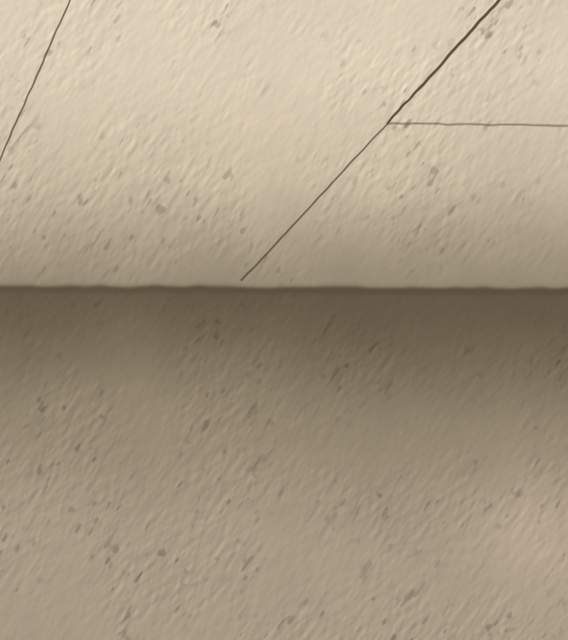
A WebGL 2 fragment shader for this texture:

```glsl
#version 300 es
precision highp float;
// Draws a sunlit plaster slab with thin panel seams above a shaded stucco wall.

uniform vec2 u_resolution;
out vec4 outColor;

// Layout, in units of canvas height
const float EDGE_LEFT = 0.553;
const float EDGE_SLOPE = -0.005;
const vec2 SEAM_TOP = vec2(0.783, 1.003);
const vec2 SEAM_FORK = vec2(0.605, 0.807);
const vec2 SEAM_FOOT = vec2(0.378, 0.562);
const vec2 BRANCH_END = vec2(0.900, 0.804);
const vec2 LEFT_SEAM_TOP = vec2(0.112, 1.005);
const vec2 LEFT_SEAM_END = vec2(-0.004, 0.742);
const vec2 GLOW_CENTER = vec2(0.850, 0.165);

// Surface
const float GRAIN_ANGLE = 0.98;
const vec2 GRAIN_SCALE = vec2(58.0, 135.0);
const float RELIEF = 0.17;
const float PIT_DEPTH = 0.17;
const float MOTTLE = 0.055;

// Colours
const vec3 SLAB_LIGHT = vec3(0.860, 0.800, 0.710);
const vec3 SLAB_MID = vec3(0.775, 0.714, 0.622);
const vec3 SLAB_LOW = vec3(0.585, 0.535, 0.450);
const vec3 WALL_SHADE = vec3(0.395, 0.350, 0.278);
const vec3 WALL_MID = vec3(0.560, 0.508, 0.425);
const vec3 WALL_LIGHT = vec3(0.660, 0.604, 0.522);
const vec3 SEAM_COLOR = vec3(0.300, 0.260, 0.200);
const vec3 CREASE_COLOR = vec3(0.345, 0.305, 0.238);
const vec3 GLOW_COLOR = vec3(0.045, 0.036, 0.040);

float hash(vec2 cell) {
    vec3 q = fract(cell.xyx * vec3(0.1031, 0.1030, 0.0973));
    q += dot(q, q.yzx + 33.33);
    return fract((q.x + q.y) * q.z);
}

float noise(vec2 p) {
    vec2 cell = floor(p), f = fract(p);
    f = f * f * (3.0 - 2.0 * f);
    return mix(mix(hash(cell), hash(cell + vec2(1, 0)), f.x),
               mix(hash(cell + vec2(0, 1)), hash(cell + vec2(1, 1)), f.x), f.y);
}

float fbm(vec2 p) {
    float sum = 0.0, gain = 0.5;
    for (int i = 0; i < 4; i++) {
        sum += gain * noise(p);
        p = mat2(1.6, 1.2, -1.2, 1.6) * p + 17.3;
        gain *= 0.5;
    }
    return sum / 0.9375;
}

// Slanted, stretched plaster height
float plaster(vec2 p) {
    float c = cos(GRAIN_ANGLE), s = sin(GRAIN_ANGLE);
    vec2 q = vec2(c * p.x + s * p.y, c * p.y - s * p.x) * GRAIN_SCALE + 200.0;
    return 0.65 * noise(q) + 0.35 * noise(q * 1.9 + 41.0);
}

// Coverage of a line whose half width runs from w0 at a to w1 at b
float seam(vec2 p, vec2 a, vec2 b, float w0, float w1, float soft) {
    vec2 ab = b - a;
    float t = clamp(dot(p - a, ab) / dot(ab, ab), 0.0, 1.0);
    float d = length(p - a - ab * t) - mix(w0, w1, t);
    return 1.0 - smoothstep(-soft, soft, d);
}

void main() {
    vec2 p = gl_FragCoord.xy / u_resolution.y;
    float soft = max(0.0014, 0.8 / u_resolution.y);
    float broad = fbm(p * 5.0 + 3.0) - 0.5;
    float wobble = 0.004 * (noise(p * 45.0) - 0.5);
    float h = p.y - EDGE_LEFT - EDGE_SLOPE * p.x + wobble;

    // Slab: bright at the top, rolling into shade towards its lower edge
    vec3 slab = mix(SLAB_LOW, SLAB_MID, smoothstep(-0.03, 0.19, h + 0.06 * broad));
    slab = mix(slab, SLAB_LIGHT, smoothstep(0.10, 0.38, h));

    // Wall: deep shade under the slab, fading downwards, deeper to the right
    float depth = -h + 0.05 * broad - 0.035 * (p.x - 0.4);
    vec3 wall = mix(WALL_SHADE, WALL_MID, smoothstep(-0.01, 0.21, depth));
    wall = mix(wall, WALL_LIGHT, smoothstep(0.13, 0.42, depth));
    vec2 toGlow = (p - GLOW_CENTER) / vec2(0.11, 0.10);
    wall += GLOW_COLOR * exp(-dot(toGlow, toGlow));

    float onSlab = smoothstep(-0.004, 0.004, h);
    vec3 color = mix(wall, slab, onSlab);

    // Plaster relief, lit from the upper left, and scattered pits
    float patchy = smoothstep(0.28, 0.70, fbm(p * 9.0 + 11.0));
    float calm = 1.0 - 0.7 * exp(-abs(h) * 16.0);
    float height = plaster(p);
    float slope = height - plaster(p + vec2(-0.003, 0.003));
    float pits = smoothstep(0.69, 0.88, plaster(p * 0.85 + 5.0)) * patchy;
    float shade = 1.0 + calm * (RELIEF * slope * (0.35 + 0.65 * patchy) - PIT_DEPTH * pits);
    shade += MOTTLE * broad + 0.025 * (fbm(p * 38.0) - 0.5);
    color *= shade;

    // Crease under the slab
    float crease = exp(-pow((h + 0.004) / 0.007, 2.0));
    color = mix(color, CREASE_COLOR, crease * mix(0.55, 0.75, smoothstep(0.0, 0.5, p.x)));

    // Panel seams
    vec2 sp = p + 0.0022 * (vec2(noise(p * 60.0), noise(p * 60.0 + 9.0)) - 0.5);
    float lines = 0.90 * seam(sp, SEAM_TOP, SEAM_FORK, 0.0023, 0.0018, soft);
    lines = max(lines, 0.72 * seam(sp, SEAM_FORK, SEAM_FOOT, 0.0012, 0.0015, soft));
    lines = max(lines, 0.50 * seam(sp, SEAM_FORK, BRANCH_END, 0.0015, 0.0015, soft * 1.4));
    lines = max(lines, 0.72 * seam(sp, LEFT_SEAM_TOP, LEFT_SEAM_END, 0.0014, 0.0013, soft));
    color = mix(color, SEAM_COLOR, lines);

    outColor = vec4(clamp(color, 0.0, 1.0), 1.0);
}
```
